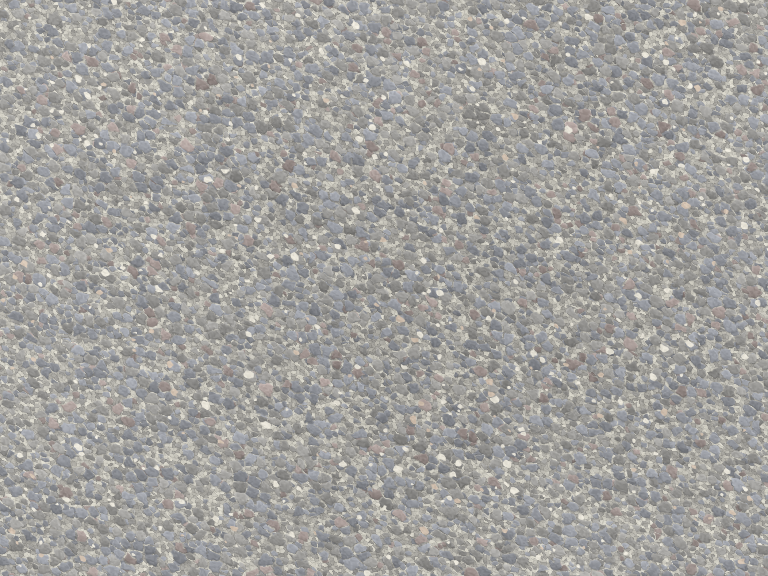
This texture is drawn by a WebGL 1 fragment shader. Its source:

```glsl
precision highp float;
// Weathered asphalt: packed grey, bluish and reddish stones in pale, glittering grit.

uniform vec2 u_resolution;

// Sizes are counts of cells per canvas height
const float LARGE_COUNT = 47.0;
const float SMALL_COUNT = 80.0;
const float GRIT_COUNT = 150.0;
const float CHIP_COUNT = 62.0;
const float GRAIN_COUNT = 290.0;

const float LARGE_SHARE = 0.58;
const float SMALL_SHARE = 0.54;
const float CHIP_SHARE = 0.07;
const float RED_SHARE = 0.10;
const float BLUE_SHARE = 0.50;

const float WARP = 0.0035;
const float GRAIN = 0.085;
const float FLATTEN = 1.18;
const float TILT = 0.22;

const vec3 BLUE_TINT = vec3(0.975, 0.993, 1.035);
const vec3 GREY_TINT = vec3(1.010, 1.003, 0.985);
const vec3 RED_TINT = vec3(1.065, 0.985, 0.960);
const vec3 GRIT_DARK = vec3(0.595, 0.588, 0.570);
const vec3 GRIT_LIGHT = vec3(0.845, 0.835, 0.790);
const vec3 CHIP_WHITE = vec3(0.910, 0.895, 0.850);
const vec3 CHIP_TAN = vec3(0.820, 0.755, 0.690);

float hash(vec2 p) {
  vec3 q = fract(p.xyx * vec3(0.1031, 0.1030, 0.0973));
  q += dot(q, q.yzx + 33.33);
  return fract((q.x + q.y) * q.z);
}

vec2 hash2(vec2 p) {
  return vec2(hash(p), hash(p + 71.7));
}

float noise(vec2 p) {
  vec2 i = floor(p);
  vec2 f = fract(p);
  f = f * f * (3.0 - 2.0 * f);
  return mix(mix(hash(i), hash(i + vec2(1.0, 0.0)), f.x),
             mix(hash(i + vec2(0.0, 1.0)), hash(i + 1.0), f.x), f.y);
}

// Voronoi cell: offset from its centre, identity, and distance to its border
float cell(vec2 p, float seed, out vec2 offset, out vec2 id) {
  vec2 base = floor(p);
  vec2 nearest = vec2(9.0);
  vec2 second = vec2(9.0);
  for (int y = -1; y <= 1; y++) {
    for (int x = -1; x <= 1; x++) {
      vec2 c = base + vec2(float(x), float(y));
      vec2 r = c + 0.08 + 0.84 * hash2(c + seed) - p;
      if (dot(r, r) < dot(nearest, nearest)) {
        second = nearest;
        nearest = r;
        id = c + seed;
      } else if (dot(r, r) < dot(second, second)) {
        second = r;
      }
    }
  }
  offset = -nearest;
  return dot(0.5 * (nearest + second), normalize(second - nearest));
}

// Lays angular stones, with a soft shadow beneath, over the ground colour
vec3 layStones(vec3 ground, vec2 p, float count, float share, float seed) {
  vec2 offset;
  vec2 id;
  float border = cell(p * count, seed, offset, id);
  float present = step(hash(id + 13.1), share);
  float gap = mix(0.03, 0.12, hash(id + 27.3));
  float radius = mix(0.38, 0.72, hash(id + 41.9));
  float inside = min(border - gap, radius - length(offset));
  float soft = 0.75 * count / u_resolution.y;
  float body = present * smoothstep(-soft, soft, inside);
  float shadow = present * smoothstep(-0.16, 0.0, inside) * step(offset.y, 0.1);

  float kind = hash(id + 58.7);
  vec3 tint = kind < RED_SHARE ? RED_TINT
            : kind < RED_SHARE + BLUE_SHARE ? BLUE_TINT : GREY_TINT;
  float tone = mix(0.515, 0.665, hash(id + 83.2));
  float rim = 1.0 - smoothstep(0.0, 0.18, inside);
  tone += 0.05 * offset.y + 0.045 * rim * sign(offset.y + 0.1);
  return mix(ground * (1.0 - 0.10 * shadow), tone * tint, body);
}

void main() {
  vec2 uv = gl_FragCoord.xy / u_resolution.y;
  vec2 p = vec2(uv.x, (uv.y + TILT * uv.x) * FLATTEN) + 1.0;
  p += WARP * (vec2(noise(p * 170.0), noise(p * 170.0 + 37.0)) - 0.5);
  vec2 offset;
  vec2 id;

  // Pale grit with dark crevices
  float border = cell(p * GRIT_COUNT, 5.0, offset, id);
  float glint = hash(id + 9.4);
  vec3 color = mix(GRIT_DARK, GRIT_LIGHT, glint * mix(0.65, 1.0, glint));
  color *= mix(0.93, 1.02, smoothstep(0.0, 0.22, border));

  // Small stones, then large ones
  color = layStones(color, p, SMALL_COUNT, SMALL_SHARE, 19.0);
  color = layStones(color, p, LARGE_COUNT, LARGE_SHARE, 47.0);

  // Scattered bright mineral chips
  border = cell(p * CHIP_COUNT, 83.0, offset, id);
  float size = mix(0.16, 0.50, pow(hash(id + 3.7), 2.0));
  float soft = 0.75 * CHIP_COUNT / u_resolution.y;
  float chip = smoothstep(-soft, soft, min(border - 0.05, size - length(offset)));
  chip *= step(hash(id + 31.0), CHIP_SHARE);
  color = mix(color, mix(CHIP_WHITE, CHIP_TAN, step(0.72, hash(id + 62.0))), chip);

  // Surface grain and slow changes of light
  color += GRAIN * (noise(p * GRAIN_COUNT) - 0.5);
  color += 0.035 * (noise(uv * 3.0 + 4.0) - 0.5);
  color += 0.03 * (length(uv - vec2(0.75, 0.45)) - 0.4);
  gl_FragColor = vec4(color, 1.0);
}
```
